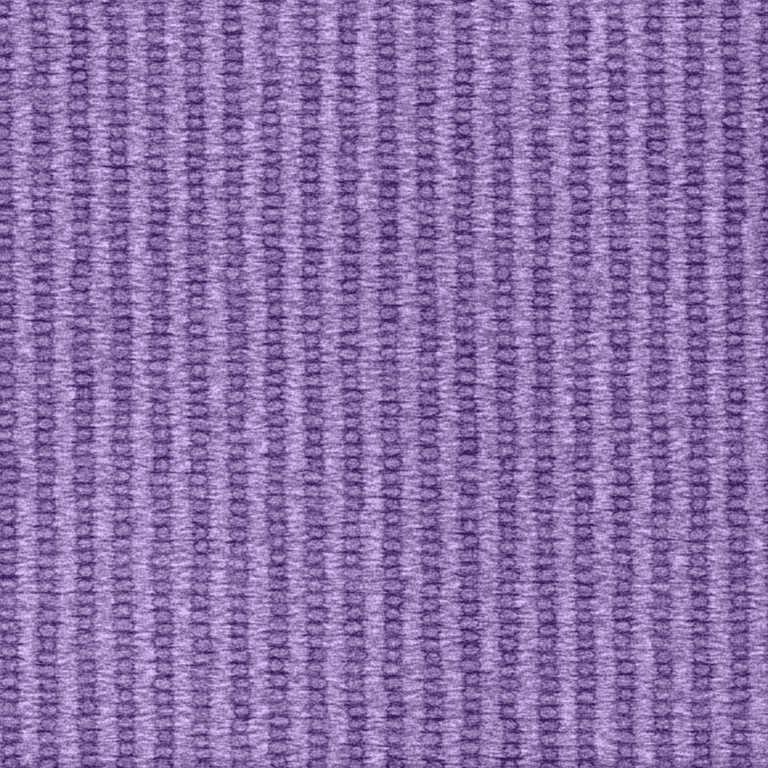
This texture is drawn by a Shadertoy shader. Its source:

```glsl
vec2 hash2(vec2 p) {
    vec3 a = fract(p.xyx * vec3(0.1031, 0.1030, 0.0973));
    a += dot(a, a.yzx + 33.33);
    return fract((a.xx + a.yz) * a.zy);
}

vec2 gradient(vec2 cell) {
    float angle = 6.2832 * hash2(cell).x;
    return vec2(cos(angle), sin(angle));
}

float gradientNoise(vec2 p) {
    vec2 i = floor(p), f = p - i;
    vec2 u = f * f * f * (f * (f * 6.0 - 15.0) + 10.0);
    vec2 e = vec2(1, 0);
    float low = mix(dot(gradient(i), f), dot(gradient(i + e), f - e), u.x);
    float high = mix(dot(gradient(i + e.yx), f - e.yx), dot(gradient(i + 1.0), f - 1.0), u.x);
    return mix(low, high, u.y);
}

// Soft line centred on distance zero
float softLine(float d, float width) {
    return exp(-d * d / (width * width));
}

void mainImage(out vec4 fragColor, in vec2 fragCoord) {
    vec2 uv = fragCoord / iResolution.xy;

    // 20 slightly leaning ribs across, 56 loops down
    vec2 grid = uv * vec2(20.0, 56.0);
    grid.x += 0.34 + 0.25 * (uv.y - 0.5) + 0.06 * gradientNoise(grid * vec2(0.8, 0.35));
    float column = floor(grid.x);
    grid.y += 0.5 * hash2(vec2(column, 7.0)).x + 0.35 * gradientNoise(vec2(column * 3.7, grid.y * 0.3));
    grid.y += 0.12 * gradientNoise(grid * vec2(4.0, 1.3));
    vec2 cell = floor(grid);
    vec2 variation = hash2(cell + 50.0);

    // Loop coordinates, measured in row heights
    vec2 q = (grid - cell - 0.5) * vec2(2.8, 1.0);
    q.x += 0.24 * (variation.y - 0.5);
    float side = abs(q.x);
    float rib = smoothstep(0.3, 1.0, side);

    // Pointed loop outline and the tapering seam reaching into the rib
    float halfWidth = 0.5 + 0.25 * variation.x;
    float bulge = cos(3.14159 * q.y);
    float slope = 3.14159 * (halfWidth - 0.1) * sin(3.14159 * q.y);
    float edgeDistance = (side - 0.1 - (halfWidth - 0.1) * bulge) / sqrt(1.0 + slope * slope);
    float outline = softLine(edgeDistance, 0.12) * (1.0 - 0.4 * bulge);
    float taper = mix(0.19, 0.07, smoothstep(0.0, 1.3, side));
    float seam = softLine(0.5 - abs(q.y), taper) * (1.0 - smoothstep(0.5, 1.4, side));
    float dark = max(outline, seam);

    // Fine crosswise threads and fuzzy grain
    float thread = gradientNoise(uv * vec2(48.0, 205.0) + vec2(0.0, 0.8 * gradientNoise(uv * 50.0)));
    float fibre = gradientNoise(uv * vec2(120.0, 290.0) + 19.0);
    float grain = gradientNoise(uv * vec2(290.0, 330.0) + 71.0);

    float tone = mix(0.59, 0.72, rib);
    tone += 0.12 * (variation.y - 0.5) * (1.0 - rib);
    tone -= 0.56 * dark * (0.9 + 0.5 * gradientNoise(grid * 0.6));
    tone += thread * mix(0.3, 0.6, rib) + 0.36 * fibre + 0.42 * grain;

    // Uneven lighting and a shaded lower edge
    tone += 0.1 * gradientNoise(uv * 2.3 + 4.0);
    tone -= 0.06 * smoothstep(0.75, 1.0, uv.x);
    tone -= 0.2 * (1.0 - smoothstep(0.002, 0.012, uv.y));

    vec3 shadowViolet = vec3(0.29, 0.18, 0.42);
    vec3 paleLilac = vec3(0.79, 0.69, 0.89);
    fragColor = vec4(mix(shadowViolet, paleLilac, clamp(tone, -0.15, 1.15)), 1.0);
}
```
